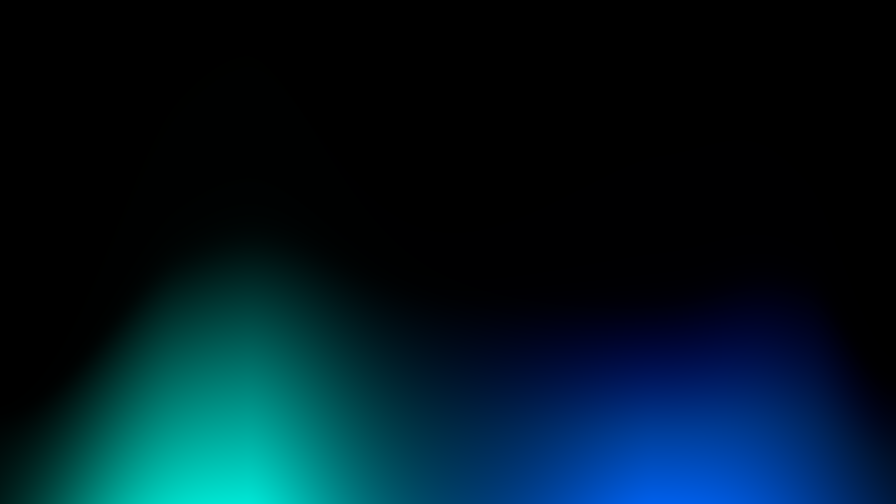
Give the GLSL for this background, as a Shadertoy shader.

```glsl
// Two soft glows, teal and blue, rising from the lower edge into black.
// Each glow has a skewed bell profile across the canvas; both fade upward
// almost linearly to a shared, gently waving ceiling.

#define TEAL vec3(0.0, 0.89, 0.80)
#define BLUE_LOW vec3(0.0, 0.37, 0.92)
#define BLUE_HIGH vec3(0.0, 0.02, 0.92)
#define TEAL_X 0.275
#define BLUE_X 0.73
#define CEILING 0.40
#define TOE 0.006

// Bell around zero with its own width and power on each side.
float skewedBell(float d, vec2 leftShape, vec2 rightShape) {
    vec2 shape = d < 0.0 ? leftShape : rightShape;
    return exp(-pow(abs(d) / shape.x, shape.y));
}

float gauss(float d, float width) {
    d /= width;
    return exp(-d * d);
}

// Height at which the light dies out.
float ceilingHeight(float x) {
    float h = CEILING + 0.13 * gauss(x - 0.285, 0.13)
                      + 0.05 * gauss(x - 0.86, 0.08);
    h *= mix(0.45, 1.0, smoothstep(0.0, 0.2, x));
    return h * mix(1.0, 0.6, smoothstep(0.9, 1.0, x));
}

// Linear falloff with a rounded toe instead of a hard stop.
float verticalFade(float y, float h) {
    float t = 1.0 - y / h;
    return 0.5 * (t + sqrt(t * t + TOE));
}

void mainImage(out vec4 fragColor, in vec2 fragCoord) {
    vec2 uv = fragCoord / iResolution.xy;
    float light = verticalFade(uv.y, ceilingHeight(uv.x));

    // Horizontal strength of each glow: (width, power) left and right.
    float teal = skewedBell(uv.x - TEAL_X, vec2(0.215, 3.0), vec2(0.15, 1.5));
    float blue = skewedBell(uv.x - BLUE_X, vec2(0.21, 1.5), vec2(0.24, 2.5));

    // The blue glow loses its green part toward the top.
    vec3 blueTint = mix(BLUE_HIGH, BLUE_LOW, smoothstep(0.0, 0.7, light));
    vec3 color = light * (teal * TEAL + blue * blueTint);

    fragColor = vec4(clamp(color, 0.0, 1.0), 1.0);
}
```
